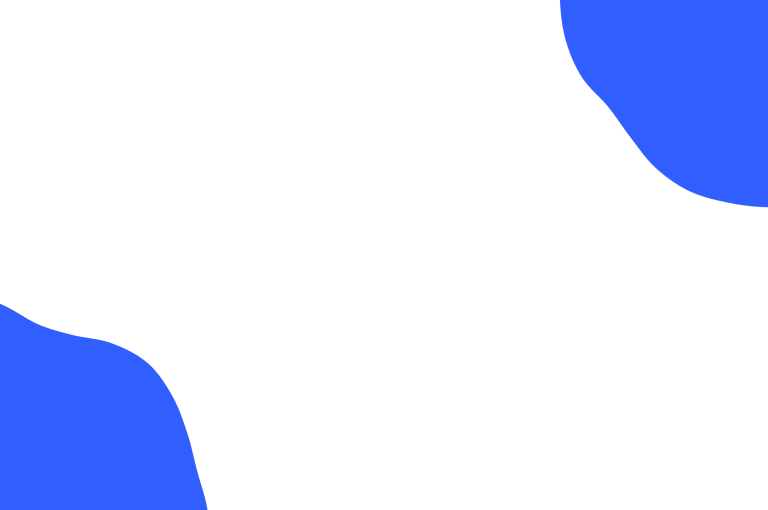
A Shadertoy shader for this background:

```glsl
const int STEPS = 8;

// Radius at a fractional step along the quarter turn (Catmull-Rom spline).
float splineRadius(float radii[9], float s) {
    int i = clamp(int(floor(s)), 0, STEPS - 1);
    float t = s - float(i);
    float b = radii[i];
    float c = radii[i + 1];
    float a = i > 0 ? radii[max(i - 1, 0)] : 2.0 * b - c;
    float d = i < STEPS - 1 ? radii[min(i + 2, STEPS)] : 2.0 * c - b;
    return b + 0.5 * t * (c - a + t * (2.0 * a - 5.0 * b + 4.0 * c - d
             + t * (3.0 * (b - c) + d - a)));
}

// Coverage of a wavy quarter disc; q points from the corner into the canvas.
float cornerBlob(vec2 q, float radii[9]) {
    float turn = atan(q.y, q.x) / 1.570796;
    float edge = length(q) - splineRadius(radii, turn * float(STEPS));
    float pixel = 1.0 / iResolution.y;
    return 1.0 - smoothstep(-0.7 * pixel, 0.7 * pixel, edge);
}

void mainImage(out vec4 fragColor, in vec2 fragCoord) {
    // Canvas space: 1.5 wide, 1 high.
    vec2 size = vec2(1.5, 1.0);
    vec2 p = fragCoord / iResolution.xy * size;

    // Radii run from the horizontal edge to the vertical edge.
    float lowerLeft[9] = float[9](0.4053, 0.3926, 0.3957, 0.4041, 0.4076,
                                  0.3930, 0.3713, 0.3721, 0.4043);
    float upperRight[9] = float[9](0.4063, 0.4029, 0.3939, 0.3760, 0.3803,
                                   0.3955, 0.4049, 0.4049, 0.4063);

    float blobs = max(cornerBlob(p, lowerLeft), cornerBlob(size - p, upperRight));

    vec3 white = vec3(1.0);
    vec3 blue = vec3(0.19, 0.37, 1.0);
    fragColor = vec4(mix(white, blue, blobs), 1.0);
}
```
